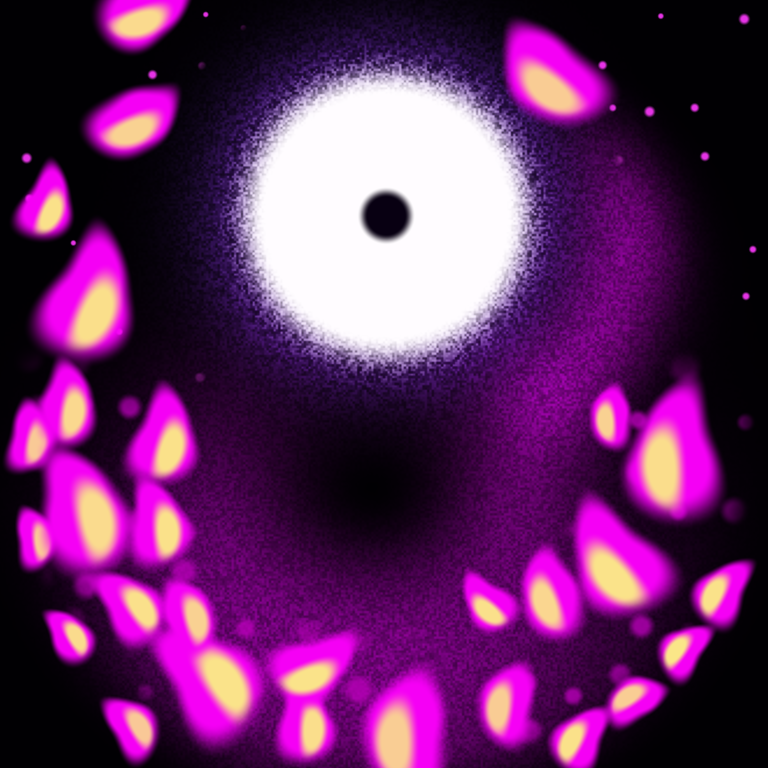
Reproduce this background procedurally as a Shadertoy shader.

```glsl
// A grainy white sun with a dark eye above a violet haze, wreathed in soft magenta petals.
#define SUN_CENTER vec2(0.503, 0.719)
#define SUN_RADIUS 0.145
#define EYE_RADIUS 0.032
#define WREATH_CENTER vec2(0.5, 0.45)
#define HOLLOW_CENTER vec2(0.485, 0.365)
#define GRAIN_CELLS 330.0
#define NIGHT vec3(0.005, 0.0, 0.012)
#define HAZE vec3(0.52, 0.01, 0.55)
#define VIOLET vec3(0.36, 0.13, 0.62)
#define MAGENTA vec3(0.96, 0.0, 0.96)
#define CREAM vec3(0.98, 0.91, 0.53)

float hash(vec2 p) {
    vec3 q = fract(vec3(p.xyx) * 0.1031);
    q += dot(q, q.yzx + 33.33);
    return fract((q.x + q.y) * q.z);
}

float valueNoise(vec2 p) {
    vec2 cell = floor(p), f = fract(p);
    f = f * f * (3.0 - 2.0 * f);
    float low = mix(hash(cell), hash(cell + vec2(1, 0)), f.x);
    float high = mix(hash(cell + vec2(0, 1)), hash(cell + vec2(1, 1)), f.x);
    return mix(low, high, f.y);
}

float bell(vec2 v) { return exp(-dot(v, v)); }

// Round soft dots, at most one per grid cell
float scatter(vec2 p, float cells, float radius, float density) {
    vec2 cell = floor(p * cells);
    vec2 spot = 0.3 + 0.4 * vec2(hash(cell + 3.0), hash(cell + 17.0));
    float size = radius * mix(0.5, 1.0, hash(cell + 29.0));
    float d = length(fract(p * cells) - spot) / cells;
    float soft = 1.0 - smoothstep(0.45 * size, 1.3 * size, d);
    return soft * step(hash(cell + 41.0), density);
}

// Tapered petal with its tip at +x and a cream core towards +y
void paintPetal(inout vec3 color, vec2 q, float seed) {
    q.y += 0.2 * (q.x * q.x - 0.3);
    float width = 0.62 * (1.0 - 0.34 * q.x);
    float body = length(vec2(q.x, q.y / width));
    float ripple = 0.07 * sin(3.0 * atan(q.y, q.x) + 6.0 * seed);
    float cover = 1.0 - smoothstep(0.72, 1.18, body + ripple);
    vec2 coreOffset = (q - vec2(-0.22, 0.15)) / vec2(0.62, 0.30);
    float core = 1.0 - smoothstep(0.6, 1.3, length(coreOffset));
    core *= 1.0 - smoothstep(0.78, 1.02, body);
    color = mix(color, mix(MAGENTA, CREAM, core * (0.85 + 0.15 * seed)), cover);
}

// arc: first angle and step in degrees; reach: first radius and its step;
// form: size, swell along the arc, swell frequency, lean in degrees
void paintPetals(inout vec3 color, vec2 p, int count, vec2 arc, vec2 reach, vec4 form) {
    for (int i = 0; i < count; i++) {
        float n = float(i), seed = hash(vec2(n + arc.x, count));
        float angle = radians(arc.x + arc.y * n);
        vec2 ray = vec2(cos(angle), sin(angle));
        // Side petals follow the wreath, the lowest ones stand upright
        float side = ray.x < 0.0 ? -1.0 : 1.0;
        float upright = smoothstep(0.7, 0.98, -ray.y);
        vec2 axis = mix(side * vec2(-ray.y, ray.x), vec2(0, 1), upright);
        float turn = atan(axis.y, axis.x) + radians(form.w) + 0.3 * (seed - 0.5);
        axis = vec2(cos(turn), sin(turn));
        vec2 d = p - WREATH_CENTER - ray * (reach.x + reach.y * n);
        vec2 local = vec2(dot(d, axis), side * dot(d, vec2(-axis.y, axis.x)));
        paintPetal(color, local / (form.x + form.y * cos(form.z * n)), seed);
    }
}

void mainImage(out vec4 fragColor, in vec2 fragCoord) {
    vec2 p = (fragCoord - 0.5 * iResolution.xy) / min(iResolution.x, iResolution.y) + 0.5;
    float grain = valueNoise(p * GRAIN_CELLS);
    vec2 fromSun = p - SUN_CENTER;
    float sunDist = length(fromSun);
    float wreathDist = length(p - WREATH_CENTER);

    // Haze pooled below, with an arm curling up the right side
    float pool = 0.85 * bell((p - vec2(0.48, 0.15)) / vec2(0.33, 0.23));
    pool += 0.35 * bell((p - vec2(0.28, 0.34)) / vec2(0.12, 0.18));
    pool += 0.5 * bell((p - vec2(0.66, 0.37)) / vec2(0.10, 0.13));
    float armAngle = atan(fromSun.y, fromSun.x);
    float arm = bell(vec2((sunDist - 0.318) / 0.072, 0.0));
    arm *= smoothstep(-1.25, -0.75, armAngle) * (1.0 - smoothstep(-0.2, 1.0, armAngle));
    float hollow = bell((p - HOLLOW_CENTER) / vec2(0.135, 0.12));
    float haze = (pool + 0.8 * arm) * (1.0 - hollow);
    haze *= 1.0 - smoothstep(0.42, 0.56, wreathDist);
    vec3 color = NIGHT + HAZE * haze * (0.7 + 0.6 * grain);

    // Sun: solid white dissolving through violet grain
    float fringe = max(sunDist - SUN_RADIUS, 0.0);
    float halo = exp(-pow(fringe / 0.092, 2.0));
    color += VIOLET * halo * (0.35 + 1.0 * grain) * (1.0 - 0.8 * hollow);
    float fade = exp(-pow(fringe / 0.050, 2.0));
    float white = smoothstep(0.1, 0.95, fade + 0.85 * (grain - 0.5) * sqrt(fade) * (1.0 - fade));
    color = mix(color, vec3(1.0, 0.99, 1.0), white);
    float eye = 1.0 - smoothstep(EYE_RADIUS - 0.008, EYE_RADIUS + 0.006, sunDist);
    color = mix(color, vec3(0.03, 0.0, 0.07), eye);

    // Blurred buds in the lower wreath, bright specks in the upper sides
    float budZone = smoothstep(0.26, 0.31, wreathDist) * (1.0 - smoothstep(0.45, 0.56, p.y));
    budZone *= 1.0 - smoothstep(0.43, 0.5, wreathDist);
    color = mix(color, 0.75 * MAGENTA, 0.8 * budZone * scatter(p, 14.0, 0.021, 0.65));
    float speckZone = smoothstep(0.30, 0.33, sunDist) * smoothstep(0.48, 0.55, p.y);
    color = mix(color, vec3(0.9, 0.2, 0.9), speckZone * scatter(p, 17.0, 0.007, 0.3));

    // Outer arcs, left and lower right
    paintPetals(color, p, 4, vec2(182.0, 16.0), vec2(0.460, 0.018), vec4(0.042, 0.004, 2.0, 0.0));
    paintPetals(color, p, 4, vec2(302.0, 10.5), vec2(0.485, 0.003), vec4(0.044, 0.004, 2.0, -12.0));
    // Main arc
    paintPetals(color, p, 8, vec2(157.0, 19.6), vec2(0.418, -0.003), vec4(0.071, 0.015, 3.14, 0.0));
    // Inner arcs, left, bottom and right
    paintPetals(color, p, 3, vec2(184.0, 20.0), vec2(0.288, 0.035), vec4(0.058, 0.006, 1.4, -20.0));
    paintPetals(color, p, 1, vec2(254.0, 0.0), vec2(0.33, 0.0), vec4(0.062, 0.0, 0.0, -70.0));
    paintPetals(color, p, 3, vec2(300.0, 14.7), vec2(0.270, 0.040), vec4(0.064, -0.020, 1.4, 60.0));
    paintPetals(color, p, 2, vec2(354.0, 8.0), vec2(0.382, -0.085), vec4(0.066, 0.024, 3.14, 0.0));
    // Upper groups
    paintPetals(color, p, 2, vec2(120.0, 9.0), vec2(0.62, -0.11), vec4(0.064, 0.0, 0.0, -8.0));
    paintPetals(color, p, 1, vec2(147.0, 0.0), vec2(0.524, 0.0), vec4(0.050, 0.0, 0.0, 10.0));
    paintPetals(color, p, 1, vec2(65.0, 0.0), vec2(0.503, 0.0), vec4(0.080, 0.0, 0.0, -14.0));

    fragColor = vec4(clamp(color, 0.0, 1.0), 1.0);
}
```
